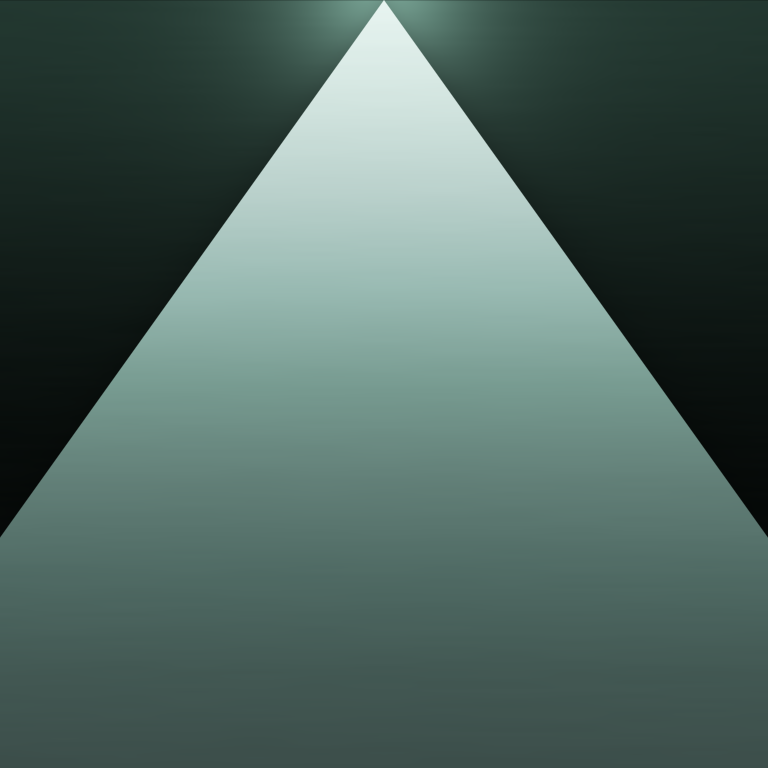
Write a Shadertoy shader that draws this background.

```glsl
const vec2 APEX = vec2(0.5, 1.0);
const float HALF_WIDTH_PER_DEPTH = 0.7143;

// Beam colours at equal steps from top to bottom
const int LAST_STOP = 8;
const vec3 BEAM[9] = vec3[9](
    vec3(0.91, 0.96, 0.945), vec3(0.83, 0.90, 0.88), vec3(0.73, 0.82, 0.80),
    vec3(0.60, 0.73, 0.70), vec3(0.47, 0.61, 0.57), vec3(0.385, 0.50, 0.47),
    vec3(0.31, 0.415, 0.39), vec3(0.26, 0.345, 0.325), vec3(0.235, 0.305, 0.29));

const vec3 WALL_TOP = vec3(0.14, 0.225, 0.195);
const vec3 WALL_LOW = vec3(0.024, 0.04, 0.034);
const vec3 GLOW = vec3(0.67, 0.85, 0.79);
const float GLOW_CORE = 0.05;
const float GLOW_REACH = 0.085;

const float EDGE_SHADE = 0.18;
const float EDGE_SHADE_WIDTH = 0.025;
const float TOP_LINE_SHADE = 0.25;
const float TOP_LINE_HEIGHT = 0.002;
const vec2 GRAIN_SCALE = vec2(12.0, 160.0);
const float GRAIN_STRENGTH = 0.006;

float hash(vec2 p) {
    return fract(sin(dot(p, vec2(127.1, 311.7))) * 43758.5453);
}

float noise(vec2 p) {
    vec2 cell = floor(p);
    vec2 f = fract(p);
    f = f * f * (3.0 - 2.0 * f);
    float low = mix(hash(cell), hash(cell + vec2(1.0, 0.0)), f.x);
    float high = mix(hash(cell + vec2(0.0, 1.0)), hash(cell + 1.0), f.x);
    return mix(low, high, f.y);
}

vec3 beamColor(float depth) {
    float s = clamp(depth, 0.0, 1.0) * float(LAST_STOP);
    int i = min(int(s), LAST_STOP - 1);
    return mix(BEAM[i], BEAM[i + 1], s - float(i));
}

// Signed distance to the sloping sides, negative inside the beam
float beamDistance(vec2 p) {
    float side = abs(p.x - APEX.x) - HALF_WIDTH_PER_DEPTH * (APEX.y - p.y);
    return side / length(vec2(1.0, HALF_WIDTH_PER_DEPTH));
}

vec3 wallColor(vec2 p, float edge) {
    float depth = APEX.y - p.y;
    vec3 color = mix(WALL_TOP, WALL_LOW, smoothstep(-0.1, 0.68, depth));
    float radius = length(vec2(length(p - APEX), GLOW_CORE));
    color += GLOW * exp(-radius / GLOW_REACH);
    color *= 1.0 - EDGE_SHADE * exp(-max(edge, 0.0) / EDGE_SHADE_WIDTH);
    return color * (1.0 - TOP_LINE_SHADE * (1.0 - smoothstep(0.0, TOP_LINE_HEIGHT, depth)));
}

void mainImage(out vec4 fragColor, in vec2 fragCoord) {
    vec2 p = fragCoord / iResolution.xy;
    float pixel = 1.0 / min(iResolution.x, iResolution.y);
    float edge = beamDistance(p);

    // Lit beam over the dark wall
    float inside = 1.0 - smoothstep(-0.75 * pixel, 0.75 * pixel, edge);
    vec3 color = mix(wallColor(p, edge), beamColor(APEX.y - p.y), inside);

    // Faint horizontal grain
    color += GRAIN_STRENGTH * (noise(p * GRAIN_SCALE) - 0.5);
    fragColor = vec4(clamp(color, 0.0, 1.0), 1.0);
}
```
